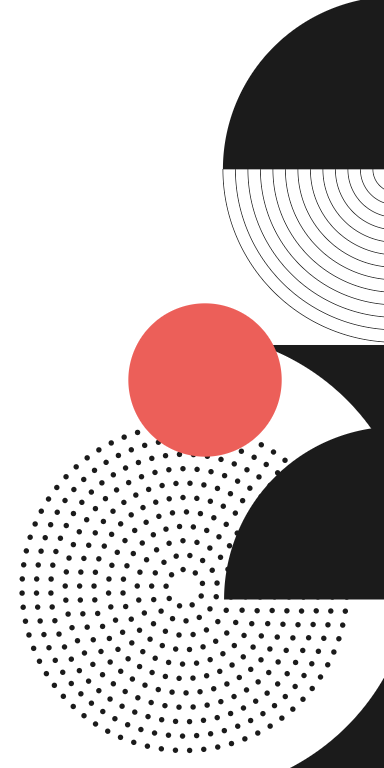
A Shadertoy shader for this background:

```glsl
// Flat geometric poster: two dark half discs, one above thin concentric arcs,
// a coral disc, a dark panel cut by a large circle, and a wheel of dots.
// Each shape is a signed distance, painted back to front; unit = canvas width.

const vec3 PAPER = vec3(1.0);
const vec3 INK   = vec3(0.105);
const vec3 CORAL = vec3(0.925, 0.373, 0.350);

const float HALF_DISC_RADIUS = 0.4505;
const vec2  UPPER_CENTER = vec2(1.031, 1.5590);
const vec2  LOWER_CENTER = vec2(1.034, 0.4388);

const float ARC_SPACING    = 0.03255;
const float ARC_HALF_WIDTH = 0.0009;

const vec2  CORAL_CENTER = vec2(0.5339, 1.0104);
const float CORAL_RADIUS = 0.1997;

const vec2  PANEL_CORNER = vec2(0.55, 1.1016);
const vec2  CUT_CENTER   = vec2(0.4779, 0.5336);
const float CUT_RADIUS   = 0.6013;

const vec2  WHEEL_CENTER = vec2(0.4805, 0.46875);
const float WHEEL_INNER  = 0.0482;
const float WHEEL_STEP   = 0.0375;
const float WHEEL_LAST   = 10.0;
const float DOT_PITCH    = 0.0370;
const float DOT_PHASE    = 0.64;
const float DOT_RADIUS   = 0.0070;

const float TAU = 6.2831853;

float disc(vec2 p, vec2 center, float radius) {
    return length(p - center) - radius;
}

float upperHalfDisc(vec2 p, vec2 center) {
    return max(disc(p, center, HALF_DISC_RADIUS), center.y - p.y);
}

// Evenly spaced arcs, counted inward from the rim
float arcs(vec2 p, vec2 center) {
    float depth = HALF_DISC_RADIUS - length(p - center);
    float index = max(round(depth / ARC_SPACING), 0.0);
    float line = abs(depth - index * ARC_SPACING) - ARC_HALF_WIDTH;
    return max(line, p.y - center.y);
}

// Panel running off the right and bottom edges, minus the large circle
float cutPanel(vec2 p) {
    float panel = max(PANEL_CORNER.x - p.x, p.y - PANEL_CORNER.y);
    return max(panel, -disc(p, CUT_CENTER, CUT_RADIUS));
}

// Nearest dot: pick the ring first, then the clockwise slot on it
float dotWheel(vec2 p) {
    vec2 q = p - WHEEL_CENTER;
    float ring = clamp(round((length(q) - WHEEL_INNER) / WHEEL_STEP), 0.0, WHEEL_LAST);
    float radius = WHEEL_INNER + ring * WHEEL_STEP;
    float count = ceil(TAU * radius / DOT_PITCH);
    float turn = -atan(q.y, q.x) / TAU;
    float slot = round(turn * count - DOT_PHASE) + DOT_PHASE;
    float angle = -slot / count * TAU;
    return disc(q, radius * vec2(cos(angle), sin(angle)), DOT_RADIUS);
}

// Blend a shape over the color with a one-pixel soft edge
void paint(inout vec3 color, vec3 ink, float dist) {
    color = mix(color, ink, clamp(0.5 - dist * iResolution.x, 0.0, 1.0));
}

void mainImage(out vec4 fragColor, in vec2 fragCoord) {
    vec2 p = fragCoord / iResolution.x;
    vec3 color = PAPER;

    paint(color, INK, cutPanel(p));
    paint(color, INK, dotWheel(p));
    paint(color, INK, arcs(p, UPPER_CENTER));
    paint(color, INK, upperHalfDisc(p, UPPER_CENTER));
    paint(color, INK, upperHalfDisc(p, LOWER_CENTER));
    paint(color, CORAL, disc(p, CORAL_CENTER, CORAL_RADIUS));

    fragColor = vec4(color, 1.0);
}
```
